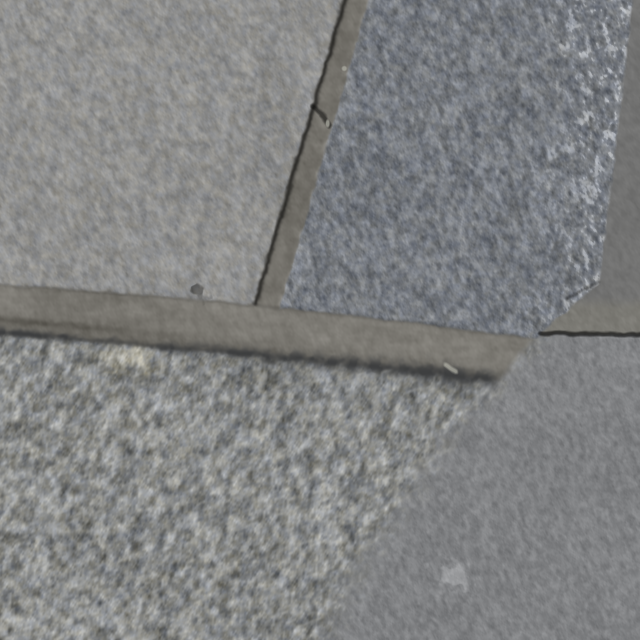
This texture is drawn by a Shadertoy shader. Its source:

```glsl
// Worn granite paving: two upper slabs, a rough lower stone and sandy mortar.
// Curved half-planes mask each material; stretched value noise gives the grain,
// and distance to segments gives shadows, cracks, chips and stains.

float hash(vec2 p) {
    vec3 q = fract(vec3(p.xyx) * 0.1031);
    q += dot(q, q.yzx + 33.33);
    return fract((q.x + q.y) * q.z);
}

float noise(vec2 p) {
    vec2 i = floor(p), f = fract(p);
    f = f * f * (3.0 - 2.0 * f);
    return mix(mix(hash(i), hash(i + vec2(1, 0)), f.x),
               mix(hash(i + vec2(0, 1)), hash(i + vec2(1, 1)), f.x), f.y);
}

// Zero-centred octaves
float fbm(vec2 p) {
    float sum = 0.0, amp = 0.55;
    for (int i = 0; i < 3; i++) {
        sum += amp * (noise(p) - 0.5);
        p = mat2(0.8, 0.6, -0.6, 0.8) * p * 1.8 + 17.3;
        amp *= 0.65;
    }
    return sum;
}

// Grain drawn out along a leaning vertical axis
float grain(vec2 p, float scale, float lean) {
    return fbm(vec2(p.x + lean * p.y, p.y * 0.7) * scale);
}

float segment(vec2 p, vec2 a, vec2 b) {
    vec2 d = b - a;
    return length(p - a - d * clamp(dot(p - a, d) / dot(d, d), 0.0, 1.0));
}

float inside(float d, float soft) { return smoothstep(-soft, soft, d); }

// Soft elliptical stain or chip with a broken rim
float blot(vec2 p, vec2 centre, vec2 size, float rough) {
    return 1.0 - smoothstep(0.4, 1.1, length((p - centre) / size) + rough);
}

void mainImage(out vec4 fragColor, in vec2 fragCoord) {
    vec2 uv = fragCoord / iResolution.xy;
    float rough = fbm(uv * 60.0), cloud = fbm(uv * 7.0);
    float tint = fbm(uv * 105.0 + 40.0);
    vec2 p = uv + 0.005 * vec2(rough, fbm(uv * 48.0 + 90.0));

    // Outlines
    float top = p.y - (0.555 - 0.06 * p.x - 0.05 * p.x * p.x);
    float bottom = p.y - (0.479 - 0.083 * p.x - 0.016 * p.x * p.x);
    float jointLeft = 0.397 + 0.295 * (p.y - 0.529) - p.x;
    float jointRight = p.x - 0.440 - 0.289 * (p.y - 0.529);
    float slabEnd = min(0.937 + 0.12 * (p.y - 0.565) - p.x,
                        0.7 * (p.y - 0.47 - 0.88 * (p.x - 0.835)) + 0.01 * rough);
    float roughEnd = 0.51 + 0.42 * p.y + 0.6 * p.y * p.y - p.x;

    // Smooth lower slab
    vec3 col = vec3(0.495, 0.50, 0.508) + 0.15 * grain(uv, 135.0, 0.3) + 0.03 * cloud;
    col += 0.10 * blot(uv, vec2(0.705, 0.10), vec2(0.03), 2.0 * rough);

    // Rough lower stone, pale and flaked
    float coarse = grain(uv, 98.0, -0.25);
    vec3 stone = vec3(0.525, 0.53, 0.525) + 0.42 * coarse + 0.14 * rough + 0.04 * cloud;
    stone += vec3(0.06, 0.035, -0.03) * tint;
    stone -= 0.06 * blot(uv, vec2(0.40, 0.415), vec2(0.10, 0.03), rough);
    stone += vec3(0.11, 0.10, 0.07) * blot(uv, vec2(0.205, 0.437), vec2(0.055, 0.024), 1.5 * rough);
    col = mix(col, stone, inside(roughEnd + 0.06 * rough + 0.03 * cloud, 0.04));

    // Mortar bed and upright joint
    vec3 mortar = vec3(0.485, 0.475, 0.45) + 0.08 * grain(uv, 110.0, 0.3) + 0.06 * cloud;
    mortar += 0.05 * rough + 0.05 * fbm(uv * vec2(14.0, 70.0));
    mortar -= 0.06 * (1.0 - smoothstep(0.0, 0.035, bottom));
    mortar -= 0.09 * exp(-pow((bottom - 0.022) / 0.006, 2.0)) * (1.0 - smoothstep(0.1, 0.3, uv.x));
    mortar -= 0.04 * inside(top, 0.01);
    float bedEnd = 0.78 + 0.81 * (p.y - 0.404) - p.x;
    col = mix(col, mortar, inside(bottom, 0.004) * inside(bedEnd, 0.012));

    // Cement beyond the right slab, warmer in a strip at its foot
    vec3 cement = vec3(0.445, 0.445, 0.442) + 0.07 * grain(uv, 120.0, 0.4) + 0.04 * cloud;
    cement += vec3(0.035, 0.03, 0.01) * (1.0 - smoothstep(0.515, 0.54, p.y));
    col = mix(col, cement, inside(p.y - 0.478, 0.003) * inside(p.x - 0.835, 0.005));

    // Left slab, warm grey
    vec3 leftSlab = vec3(0.56, 0.56, 0.555) + 0.19 * grain(uv, 118.0, 0.35);
    leftSlab += vec3(0.04, 0.02, -0.025) * tint + 0.04 * cloud;
    leftSlab -= 0.03 * blot(uv, vec2(0.42, 0.82), vec2(0.04, 0.16), rough);
    col = mix(col, leftSlab, inside(min(top, jointLeft), 0.003));

    // Right slab, blue grey with a worn and speckled outer side
    float blueGrain = grain(uv, 125.0, 0.25);
    float worn = smoothstep(0.80, 0.94, uv.x + 0.15 * cloud);
    vec3 blueSlab = vec3(0.46, 0.474, 0.495) + (0.29 + 0.08 * worn) * blueGrain;
    blueSlab += vec3(0.035, 0.02, -0.02) * tint + 0.03 * cloud;
    blueSlab += worn * (0.025 + 0.10 * smoothstep(0.05, 0.28, blueGrain + 0.5 * rough));
    float blueMask = inside(min(min(top, jointRight), slabEnd), 0.003);
    col = mix(col, blueSlab, blueMask);

    // Shadowed seams
    float above = inside(top, 0.004);
    col *= 1.0 - 0.55 * above * exp(-pow((jointLeft + 0.003) / 0.0042, 2.0));
    col *= 1.0 - 0.12 * exp(-pow(top / 0.004, 2.0)) * inside(0.83 - p.x, 0.01);
    col += 0.06 * above * exp(-pow(jointRight / 0.004, 2.0)) * (0.5 + 2.0 * rough);
    float thick = mix(0.006, 0.0125, smoothstep(0.15, 0.75, uv.x)) * (1.0 + 1.2 * rough);
    float seam = exp(-pow((bottom - 0.002) / thick, 2.0)) * inside(0.775 - p.x, 0.015);
    col = mix(col, vec3(0.23, 0.235, 0.24), seam * clamp(0.82 + 0.6 * cloud + rough, 0.0, 0.95));
    float foot = segment(p, vec2(0.845, 0.479), vec2(1.05, 0.477));
    col *= 1.0 - 0.6 * (1.0 - smoothstep(0.001, 0.006, foot));
    float chamfer = segment(p, vec2(0.885, 0.533), vec2(0.935, 0.56));
    col *= 1.0 - 0.3 * (1.0 - smoothstep(0.0, 0.005, chamfer));

    // Crack, stain and pale chips
    float crack = min(segment(p, vec2(0.488, 0.835), vec2(0.503, 0.823)),
                      segment(p, vec2(0.503, 0.823), vec2(0.515, 0.803)));
    col *= 1.0 - 0.5 * (1.0 - smoothstep(0.001, 0.006, crack));
    col *= 1.0 - 0.36 * blot(uv, vec2(0.312, 0.544), vec2(0.013, 0.016), 2.0 * rough);
    float chips = blot(uv, vec2(0.538, 0.893), vec2(0.005), 0.0)
                + blot(uv, vec2(0.512, 0.807), vec2(0.004, 0.008), 0.0)
                + 1.0 - smoothstep(0.001, 0.006, segment(p, vec2(0.697, 0.43), vec2(0.713, 0.42)));
    col = mix(col, vec3(0.68, 0.68, 0.64), 0.75 * clamp(chips, 0.0, 1.0));

    fragColor = vec4(clamp(col, 0.0, 1.0), 1.0);
}
```
